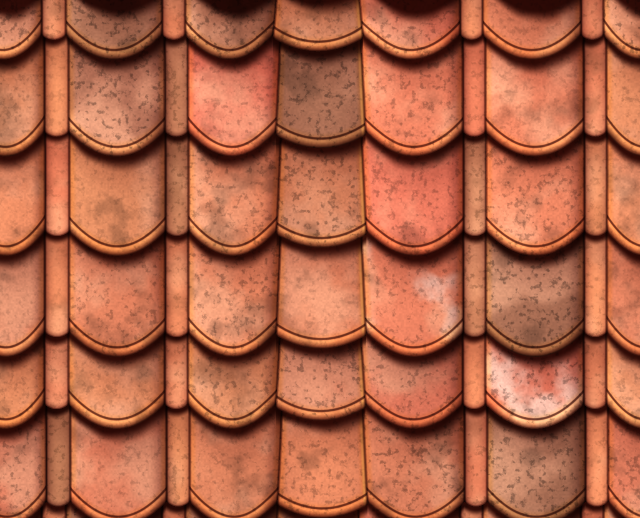
Reproduce this texture procedurally as a Shadertoy shader.

```glsl
// Weathered clay roof: six uneven courses of sagging pan tiles, round cover rolls
// and one raised, flared column. Each point takes the topmost course that covers it,
// then gets clay colour, a grooved lip, and shadow cast by the course above.

// Lower corner of each course, measured downwards in canvas heights
const float COURSE[8] = float[8](-.031, .068, .255, .447, .642, .781, .969, 1.17);
// Left and right sides of the pans; a gap before the next pan holds a roll
const float LEFT[7] = float[7](0., .231, .405, .571, .807, 1.041, 1.239);
const float RIGHT[6] = float[6](.186, .405, .571, .763, .997, 1.192);

struct Tile {
    float u;         // -1 to 1 across the tile
    float halfWidth;
    float edge;      // height of the lower edge at this point
    float slope;     // steepness of that edge
    bool roll, raised;
    vec2 id;
};

float hash(vec2 p) {
    vec3 q = fract(p.xyx * .1031);
    q += dot(q, q.yzx + 33.33);
    return fract((q.x + q.y) * q.z);
}

float noise(vec2 p) {
    vec2 i = floor(p), f = fract(p);
    f = f * f * (3. - 2. * f);
    return mix(mix(hash(i), hash(i + vec2(1, 0)), f.x),
               mix(hash(i + vec2(0, 1)), hash(i + 1.), f.x), f.y);
}

float fbm(vec2 p) {
    float sum = 0., amp = .5;
    for (int i = 0; i < 4; i++) {
        sum += amp * noise(p);
        p = mat2(1.6, 1.3, -1.3, 1.6) * p + 7.3;
        amp *= .5;
    }
    return sum;
}

Tile tileAt(vec2 p, int course) {
    float row = float(course % 6);
    float x = mod(p.x - .132 + .01 * (hash(vec2(row, 71.)) - .5), 1.239);
    // The raised column widens towards its lower edge
    float top = COURSE[max(course - 1, 0)];
    float fall = clamp((p.y - top) / max(COURSE[course] - top, .05), 0., 1.);
    float d = x - .488;
    x -= .11 * (fall - .6) * d * smoothstep(.2, .09, abs(d));
    int c = 0;
    for (int i = 1; i < 6; i++) if (x >= LEFT[i]) c = i;

    Tile t;
    t.raised = c == 2;
    t.roll = x > RIGHT[c];
    float a = t.roll ? RIGHT[c] : LEFT[c];
    float b = t.roll ? LEFT[c + 1] : RIGHT[c];
    t.halfWidth = .5 * (b - a);
    t.u = (x - a) / t.halfWidth - 1.;
    float sag = t.roll ? .009 : t.raised ? .025 : .047;
    t.edge = COURSE[course] + sag * (1. - t.u * t.u) + (t.raised ? .006 : 0.);
    t.slope = 2. * sag * t.u / t.halfWidth;
    t.id = vec2(float(c) + (t.roll ? 20. : 0.), row);
    return t;
}

vec3 clay(vec2 p, Tile t) {
    float tint = hash(t.id + 3.), age = hash(t.id + 41.), bleach = hash(t.id + 87.);
    vec2 q = p + t.id * 3.7;
    vec3 col = mix(vec3(.87, .43, .34), vec3(.90, .55, .38), tint);
    col = mix(col, vec3(.62, .40, .31), .85 * smoothstep(.80, .9, age));
    col = mix(col, vec3(.95, .65, .51), .65 * smoothstep(.36, .66, fbm(q * 9.)));
    col = mix(col, vec3(.98, .82, .75), .7 * step(.92, bleach) * smoothstep(.4, .7, fbm(q * 14. + 9.)));
    // Faint soot, soft pits and fine grain
    col *= 1. - .2 * smoothstep(.5, .75, fbm(q * 18. + 31.));
    col *= 1. - (.1 + .22 * age) * smoothstep(.5, .75, fbm(q * 130.));
    return col * (.95 + .1 * noise(q * 310.)) * (.92 + .13 * hash(t.id + 13.));
}

vec3 roof(vec2 p) {
    // Topmost course reaching below this point
    Tile above = tileAt(p, 0), t = above;
    for (int i = 1; i < 8; i++) {
        t = tileAt(p, i);
        if (p.y < t.edge) break;
        above = t;
    }
    float lip = (t.edge - p.y) * inversesqrt(1. + t.slope * t.slope);
    float under = p.y - above.edge;
    float side = (1. - abs(t.u)) * t.halfWidth;
    vec3 col = clay(p, t);
    float light;

    if (t.roll) {
        // Half cylinder lit from the right
        col = mix(col, vec3(.87, .50, .30), .3);
        light = .3 + .8 * sqrt(max(0., 1. - .85 * pow(t.u - .12, 2.)));
        light *= 1. - .4 * smoothstep(.012, 0., lip);
    } else {
        // Orange worn rim, with a groove parallel to the lower edge
        float rim = max(smoothstep(.016, .004, side), smoothstep(.032, .016, lip));
        col = mix(col, col * vec3(1., .94, .76), rim);
        light = t.raised ? 1.02 - .14 * t.u * t.u : 1.04 - .06 * t.u;
        light *= 1. - .6 * smoothstep(.0035, .0008, abs(lip - .0185));
        light += .12 * smoothstep(.004, 0., abs(lip - .0135));
        light *= mix(.4, 1., smoothstep(.001, .012, lip));
        if (t.raised) col = mix(col, vec3(.95, .65, .33), .6 * smoothstep(.89, .94, t.u));
        else light *= 1. - .38 * smoothstep(.6, 1., t.u);
    }
    // Dark side seams, lower edge, and the shadow of the course above
    light *= mix(.4, 1., smoothstep(0., .0045, side)) * mix(.45, 1., smoothstep(0., .004, lip));
    light *= mix(.8, 1.03, smoothstep(0., .1, under - .015 * t.u));
    float reach = t.roll ? .02 : .033 + .01 * t.u;
    float shade = smoothstep(.004, reach, under + .006 * (noise(p * 30.) - .5));
    // Shadows shift towards red
    col *= pow(vec3(light), vec3(.85, 1.15, 1.15));
    return col * mix(vec3(.23, .09, .07), vec3(1), shade);
}

void mainImage(out vec4 fragColor, in vec2 fragCoord) {
    vec3 sum = vec3(0);
    for (int i = 0; i < 4; i++) {
        vec2 uv = (fragCoord + .5 * vec2(i % 2, i / 2) - .25) / iResolution.xy;
        sum += roof(vec2(uv.x * 1.239, 1. - uv.y));
    }
    fragColor = vec4(sum / 4., 1);
}
```
